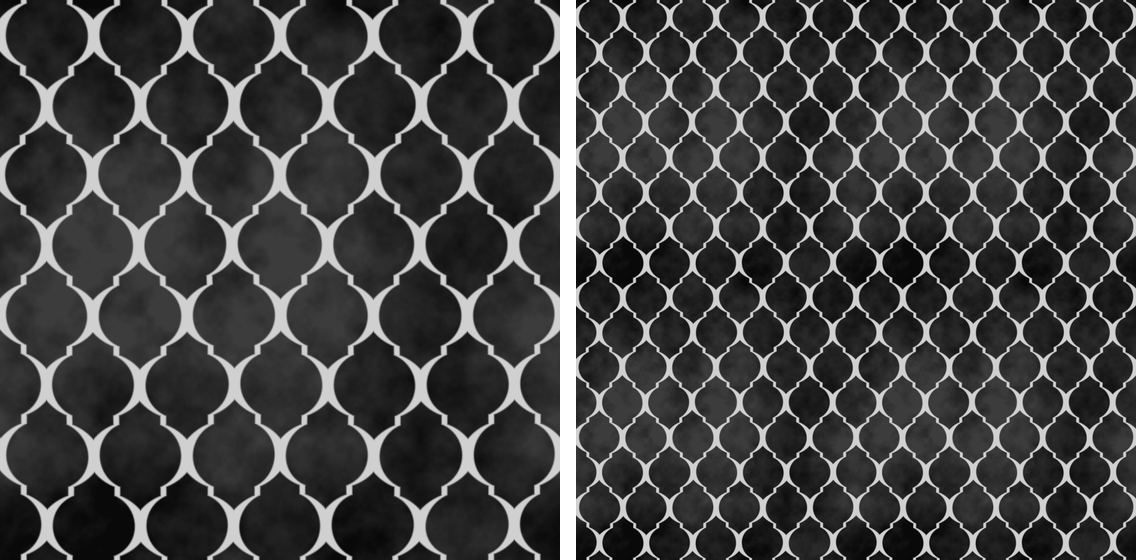
Left: one tile. Right: repeated 2 by 2.
Write a WebGL 1 fragment shader that draws this pattern.

```glsl
precision highp float;

uniform vec2 u_resolution;

// Layout: lengths are in tile widths
const vec2 REPEATS = vec2(6.0, 4.0);       // each repeat holds two staggered tiles
const vec2 PITCH = vec2(1.0, 1.5);
const vec2 FIRST_TILE = vec2(0.0, 0.375);
const float EDGE_SOFTNESS = 0.013;
const float WARP = 0.035;

// Tile outline
const vec2 LOBE_CENTRE = vec2(0.083, 0.0);
const float LOBE_RADIUS = 0.355;
const vec2 TIP_CENTRE = vec2(0.409, 0.925);
const float TIP_RADIUS = 0.536;
const float STEP_X = 0.219;

// Tones
const float GROUT_TONE = 0.815;
const float TILE_TONE = 0.14;
const float TILE_MIN = 0.035;
const float TILE_MAX = 0.235;
const float CLOUD_AMOUNT = 0.25;
const float MOTTLE_AMOUNT = 0.13;
const float TILE_AMOUNT = 0.045;
const float GLOW_AMOUNT = 0.11;
const vec2 GLOW_CENTRE = vec2(0.35, 0.58);
const float TAU = 6.28319;

float hash(vec2 p) {
  vec3 q = fract(p.xyx * vec3(0.1031, 0.1030, 0.0973));
  q += dot(q, q.yzx + 33.33);
  return fract((q.x + q.y) * q.z);
}

// Value noise that wraps after `period` cells
float noise(vec2 uv, float period, float seed) {
  vec2 p = uv * period;
  vec2 cell = floor(p);
  vec2 f = p - cell;
  f = f * f * (3.0 - 2.0 * f);
  vec2 a = mod(cell, period) + seed;
  vec2 b = mod(cell + 1.0, period) + seed;
  return mix(mix(hash(a), hash(vec2(b.x, a.y)), f.x),
             mix(hash(vec2(a.x, b.y)), hash(b), f.x), f.y);
}

float fbm(vec2 uv, float period, float seed) {
  float sum = 0.0;
  float weight = 0.5;
  for (int i = 0; i < 4; i++) {
    sum += weight * noise(uv, period, seed);
    period *= 2.0;
    weight *= 0.55;
    seed += 17.0;
  }
  return sum / 1.01;
}

// Signed distance to a lantern tile: round lobes joined to stepped, pointed tips
float lanternDistance(vec2 p) {
  vec2 q = abs(p);
  float lobe = length(q - LOBE_CENTRE) - LOBE_RADIUS;
  float tip = max(q.x - STEP_X, TIP_RADIUS - length(q - TIP_CENTRE));
  return min(lobe, tip);
}

// x: distance to the nearest tile of one lattice, y: random value of that tile
vec2 tileLattice(vec2 p, vec2 origin, float seed) {
  vec2 g = (p - origin) / PITCH;
  vec2 cell = floor(g + 0.5);
  float value = hash(mod(cell, REPEATS) + seed);
  return vec2(lanternDistance((g - cell) * PITCH), value);
}

void main() {
  vec2 uv = gl_FragCoord.xy / u_resolution;

  // Slightly uneven setting of the tiles
  vec2 drift = vec2(noise(uv, 7.0, 3.0), noise(uv, 7.0, 41.0)) - 0.5;
  vec2 p = uv * REPEATS * PITCH + WARP * drift;

  vec2 even = tileLattice(p, FIRST_TILE, 5.0);
  vec2 odd = tileLattice(p, FIRST_TILE + 0.5 * PITCH, 59.0);
  vec2 tile = even.x < odd.x ? even : odd;

  // Smoky glaze: broad glow, clouds, fine mottling and a tone per tile
  vec2 wave = 0.5 + 0.5 * cos(TAU * (uv - GLOW_CENTRE));
  float tone = TILE_TONE
    + GLOW_AMOUNT * (wave.x * wave.y - 0.25)
    + CLOUD_AMOUNT * (fbm(uv, 5.0, 11.0) - 0.5)
    + MOTTLE_AMOUNT * (fbm(uv, 28.0, 83.0) - 0.5)
    + TILE_AMOUNT * (tile.y - 0.5);
  tone = clamp(tone, TILE_MIN, TILE_MAX);

  // Pale grout between the tiles
  float pixel = REPEATS.x / u_resolution.x;
  float soft = max(EDGE_SOFTNESS, 0.75 * pixel);
  float grout = smoothstep(-soft, soft, tile.x);

  gl_FragColor = vec4(vec3(mix(tone, GROUT_TONE, grout)), 1.0);
}
```
